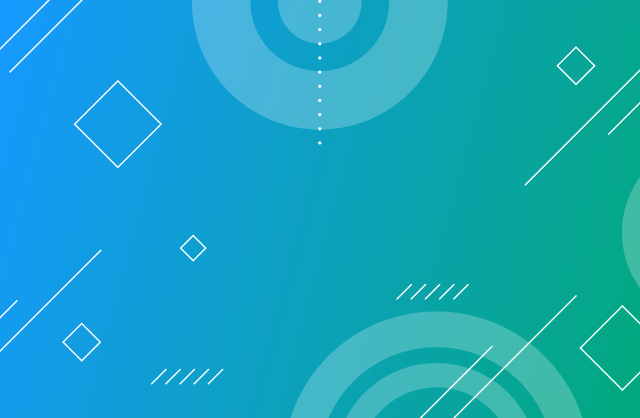
Write a Shadertoy shader that draws this background.

```glsl
float fill(float d) {
    return clamp(0.5 - d * iResolution.y, 0.0, 1.0);
}

float ring(vec2 p, float inner, float outer) {
    float r = length(p);
    return fill(max(r - outer, inner - r));
}

// Distance to a 45 degree segment that starts at the origin
float diagonal(vec2 p, float run) {
    return length(p - clamp(0.5 * (p.x + p.y), 0.0, run));
}

float diamond(vec2 p, float halfSize) {
    return abs(abs(p.x) + abs(p.y) - halfSize) * 0.7071;
}

float hatch(vec2 p) {
    float d = 1.0;
    for (int i = 0; i < 5; i++) {
        d = min(d, diagonal(p - vec2(0.0339 * float(i), 0.0), 0.034));
    }
    return d;
}

void mainImage(out vec4 fragColor, in vec2 fragCoord) {
    vec2 p = fragCoord / iResolution.y;

    // Slanted blue to green gradient
    float t = clamp((p.x + 0.27 * (1.0 - p.y)) / 1.8, 0.0, 1.0);
    vec3 color = mix(vec3(0.085, 0.6, 1.0), vec3(0.01, 0.66, 0.49), t);

    // Translucent discs and rings
    vec2 top = p - vec2(0.765, 0.996);
    vec2 bottom = p - vec2(1.044, -0.1116);
    float veil = ring(top, 0.166, 0.306) + fill(length(top) - 0.1);
    veil += ring(bottom, 0.281, 0.3665) + ring(bottom, 0.185, 0.243);
    veil += fill(length(p - vec2(1.715, 0.444)) - 0.227);
    color = mix(color, vec3(1.0), 0.235 * min(veil, 1.0));

    // Long diagonals
    float d = diagonal(p - vec2(-0.02, 0.8625), 0.2);
    d = min(d, diagonal(p - vec2(0.024, 0.828), 0.2));
    d = min(d, diagonal(p - vec2(-0.02, 0.14), 0.261));
    d = min(d, diagonal(p - vec2(-0.02, 0.22), 0.06));
    d = min(d, diagonal(p - vec2(1.257, 0.558), 0.4));
    d = min(d, diagonal(p - vec2(1.456, 0.679), 0.2));
    d = min(d, diagonal(p - vec2(0.986, -0.02), 0.191));
    d = min(d, diagonal(p - vec2(1.066, -0.02), 0.312));

    // Short hatch rows
    d = min(d, hatch(p - vec2(0.363, 0.082)));
    d = min(d, hatch(p - vec2(0.95, 0.285)));

    // Outlined diamonds
    d = min(d, diamond(p - vec2(0.282, 0.703), 0.1035));
    d = min(d, diamond(p - vec2(1.378, 0.8425), 0.0445));
    d = min(d, diamond(p - vec2(0.462, 0.4065), 0.03));
    d = min(d, diamond(p - vec2(0.1955, 0.1815), 0.0445));
    d = min(d, diamond(p - vec2(1.489, 0.1675), 0.1005));
    float ink = fill(d - 0.0017);

    // Dotted vertical line
    for (int i = 0; i < 11; i++) {
        vec2 dot_ = vec2(0.765, 0.997 - 0.0339 * float(i));
        ink = max(ink, fill(length(p - dot_) - 0.0037));
    }

    fragColor = vec4(mix(color, vec3(1.0), ink), 1.0);
}
```
